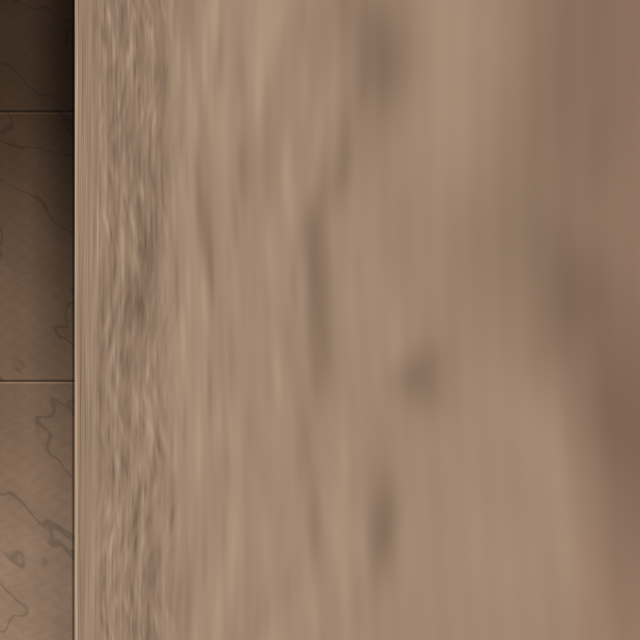
This texture is drawn by a WebGL 2 fragment shader. Its source:

```glsl
#version 300 es
precision highp float;
// Warm wooden panel with stretched grain beside a shaded strip of stone tiles.
uniform vec2 u_resolution;
out vec4 fragColor;

vec2 hash2(vec2 p) {
  return fract(sin(vec2(dot(p, vec2(127.1, 311.7)), dot(p, vec2(269.5, 183.3)))) * 4375.85);
}

// Soft cellular noise: each cell holds one blurred spot, result is about -0.5 to 0.5
float softCells(vec2 p) {
  vec2 cell = floor(p);
  float sum = 0.0;
  for (int j = -1; j <= 1; j++)
    for (int i = -1; i <= 1; i++) {
      vec2 id = cell + vec2(i, j);
      vec2 d = id + hash2(id) - p;
      sum += exp(-5.0 * dot(d, d)) * (hash2(id + 17.0).x * 2.0 - 1.0);
    }
  return sum;
}

// Layered sines, each layer bending the next
float waves(vec2 p) {
  float sum = 0.0, amp = 0.5;
  for (int i = 0; i < 5; i++) {
    sum += amp * sin(p.x + 1.6 * sin(p.y + float(i) * 1.9));
    p = mat2(1.6, 0.7, -0.7, 1.6) * p + 2.3;
    amp *= 0.55;
  }
  return sum;
}

// Broad stains: centre and radii; a negative first radius lightens
float stains(vec2 uv) {
  const vec4 spots[12] = vec4[12](
    vec4(0.315, 0.65, 0.015, 0.10), vec4(0.502, 0.49, 0.023, 0.09),
    vec4(0.495, 0.64, 0.020, 0.08), vec4(0.535, 0.73, 0.018, 0.07),
    vec4(0.597, 0.18, 0.022, 0.09), vec4(0.870, 0.55, 0.060, 0.12),
    vec4(0.575, 0.95, 0.070, 0.13), vec4(0.980, 0.32, 0.065, 0.20),
    vec4(0.665, 0.41, 0.040, 0.05), vec4(0.225, 0.55, 0.018, 0.09),
    vec4(0.865, 0.30, -0.040, 0.12), vec4(0.715, 0.88, -0.050, 0.16));
  float sum = 0.0;
  for (int i = 0; i < 12; i++) {
    vec4 s = spots[i];
    vec2 d = (uv - s.xy) / s.zw;
    d.x += 0.25 * sin(d.y * 2.0 + float(i));
    sum += sign(s.z) * exp(-dot(d, d)) * (s.z < 0.0 ? 0.45 : 1.0);
  }
  return sum;
}

vec3 woodPanel(vec2 uv) {
  // Logarithmic stretch: fine grain at the left, broad grain at the right
  float depth = log(max(uv.x - 0.095, 0.01));
  float lean = 0.12 * sin(uv.y * 5.0 + depth * 2.0);
  float nearEdge = smoothstep(0.135, 0.17, uv.x) * (1.0 - smoothstep(0.22, 0.30, uv.x));
  float farSide = smoothstep(0.30, 0.75, uv.x);

  float tone = 0.84 - 0.22 * nearEdge - 0.20 * (1.0 - smoothstep(0.12, 0.16, uv.x));
  tone -= 0.32 * smoothstep(0.72, 1.02, uv.x + 0.12 * (uv.y - 0.5));
  // Slanting shadow on the right side
  float band = uv.x - 0.70 - 0.36 * (uv.y - 0.40);
  tone -= 0.16 * exp(-band * band * 130.0) * smoothstep(0.25, 0.6, uv.y);
  tone -= 0.38 * stains(uv);

  // Long streaks, then short flecks
  tone += 0.22 * (1.0 - 0.4 * farSide) * softCells(vec2(depth * 9.0 + lean * 4.0, uv.y * 5.0));
  tone += 0.22 * (1.0 - farSide) * softCells(vec2(depth * 22.0 + lean * 6.0, uv.y * 9.0 + 40.0));
  tone += 0.32 * nearEdge * softCells(vec2(uv.x * 150.0 + 1.5 * sin(uv.y * 19.0), uv.y * 26.0));
  tone += 0.20 * nearEdge * softCells(vec2(uv.x * 290.0, uv.y * 34.0 + 9.0));
  tone += 0.035 * sin(depth * 37.0 + 2.0 * sin(uv.y * 3.0)) * sin(depth * 61.0 + uv.y * 4.0);

  vec3 color = mix(vec3(0.44, 0.355, 0.295), vec3(0.665, 0.565, 0.475), clamp(tone, 0.0, 1.1));
  // Faint rosy cast on the far right
  return color + vec3(0.015, -0.005, 0.0) * smoothstep(0.8, 1.0, uv.x);
}

vec3 stoneTiles(vec2 uv, float px) {
  vec3 color = mix(vec3(0.57, 0.47, 0.39), vec3(0.43, 0.34, 0.27), smoothstep(0.05, 0.52, uv.y));
  color = mix(color, vec3(0.235, 0.175, 0.13), smoothstep(0.45, 0.93, uv.y));

  // Mottling and thin veins, shifted from tile to tile
  float row = floor((uv.y + 0.016) / 0.421);
  vec2 p = uv * vec2(34.0, 30.0) + row * 7.3;
  float mottle = waves(p + vec2(p.y * 0.6, 0.0));
  float vein = abs(waves(p * 0.55 + vec2(0.4 * p.y, 3.0)));
  color *= 1.0 + 0.035 * mottle + 0.03 * waves(uv * vec2(180.0, 260.0));
  color *= 1.0 - 0.13 * (1.0 - smoothstep(0.0, 0.09, vein));

  // Shadow cast by the panel
  color *= 1.0 - smoothstep(0.035, 0.118, uv.x) * mix(0.12, 0.48, smoothstep(0.25, 0.85, uv.y));

  // Joints: a dark groove with a lit lower lip
  float joint = mod(uv.y + 0.016 + 0.2105, 0.421) - 0.2105;
  float onWall = step(0.2, uv.y);
  color *= 1.0 - 0.35 * onWall * (1.0 - smoothstep(0.0008, 0.0012 + px, abs(joint)));
  color *= 1.0 + 0.22 * onWall * (1.0 - smoothstep(0.0006, 0.001 + px, abs(joint + 0.0028)));
  return color;
}

void main() {
  vec2 uv = gl_FragCoord.xy / u_resolution;
  float px = 1.0 / u_resolution.x;
  vec3 color = mix(stoneTiles(uv, px), woodPanel(uv), smoothstep(-px, px, uv.x - 0.1165));
  // Dark gap and bright bevel along the panel edge
  color *= 1.0 - 0.35 * (1.0 - smoothstep(0.0, 0.002 + px, abs(uv.x - 0.1145)));
  color += vec3(0.11, 0.10, 0.08) * (1.0 - smoothstep(0.001, 0.002 + px, abs(uv.x - 0.119)));
  fragColor = vec4(color, 1.0);
}
```
